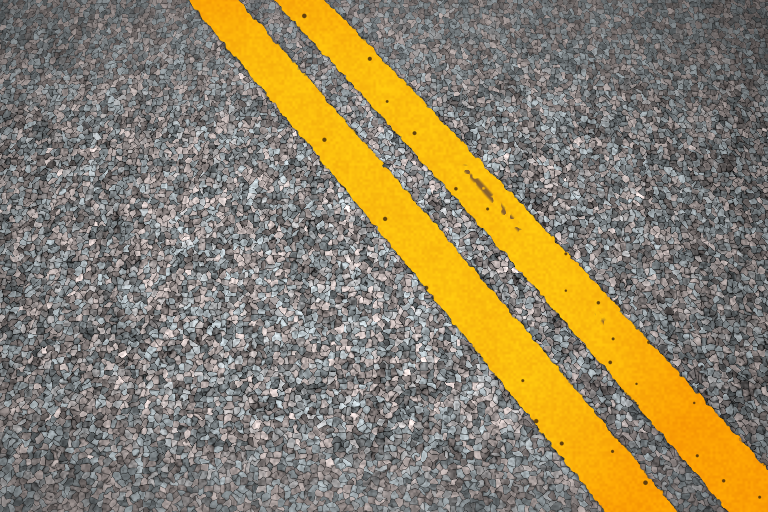
This texture is drawn by a Shadertoy shader. Its source:

```glsl
// Sunlit asphalt crossed by two diagonal yellow road stripes.
#define CHIP_DENSITY 88.0
#define GAP_WIDTH 0.24
#define ROAD_LEVEL 0.54
#define FALLOFF 0.27
#define EDGE_ROUGHNESS 0.006
#define PIT_DENSITY 13.0
#define PAINT_WARM vec3(0.985, 0.745, 0.055)
#define PAINT_DEEP vec3(0.98, 0.62, 0.015)
#define LIGHT_CENTER vec2(0.68, 0.46)

vec2 hash2(vec2 p) {
    vec3 q = fract(p.xyx * vec3(0.1031, 0.1030, 0.0973));
    q += dot(q, q.yzx + 33.33);
    return fract((q.xx + q.yz) * q.zy);
}

float valueNoise(vec2 p) {
    vec2 i = floor(p), f = fract(p);
    f = f * f * (3.0 - 2.0 * f);
    float low = mix(hash2(i).x, hash2(i + vec2(1, 0)).x, f.x);
    float high = mix(hash2(i + vec2(0, 1)).x, hash2(i + vec2(1, 1)).x, f.x);
    return mix(low, high, f.y);
}

// Nearest distance, border gap and cell id of the stone chips.
vec4 stoneCells(vec2 p) {
    vec2 base = floor(p), id = base;
    float first = 9.0, second = 9.0;
    for (int j = -1; j <= 1; j++)
    for (int i = -1; i <= 1; i++) {
        vec2 cell = base + vec2(i, j);
        float d = length(cell + 0.1 + 0.8 * hash2(cell) - p);
        if (d < first) { second = first; first = d; id = cell; }
        else second = min(second, d);
    }
    return vec4(first, second - first, id);
}

float segmentDistance(vec2 p, vec2 a, vec2 b) {
    vec2 ab = b - a;
    return length(p - a - ab * clamp(dot(p - a, ab) / dot(ab, ab), 0.0, 1.0));
}

// Horizontal place of a slightly bowed stripe edge at a given drop from the top.
float bowedEdge(float start, float slope, float bow, float drop) {
    return start + slope * drop + bow * drop * (1.0 - drop);
}

// Signed distance to a stripe, negative inside.
float stripeDistance(float x, float left, float right) {
    return 0.75 * max(left - x, x - right);
}

vec3 asphalt(vec2 p, float light) {
    // Chips shrink gently toward the far end of the road.
    float depth = 1.15 - 0.3 * p.y;
    vec2 road = vec2((p.x - 0.75) / depth, -log(depth) / 0.3) + 3.0;
    vec2 warp = vec2(valueNoise(road * 130.0), valueNoise(road * 130.0 + 41.0)) - 0.5;
    vec4 stone = stoneCells(road * CHIP_DENSITY + 0.7 * warp);
    vec2 rnd = hash2(stone.zw + 17.0);

    float chip = mix(0.7, 1.42, rnd.x);
    chip *= mix(0.48, 1.06, smoothstep(0.0, GAP_WIDTH, stone.y));
    chip += 0.55 * (valueNoise(road * 230.0) - 0.5);
    chip += 0.22 * (valueNoise(road * 28.0) - 0.5);
    chip += 0.4 * smoothstep(0.97, 0.99, rnd.y);

    // Focus is sharpest across the middle.
    float focus = 1.0 - 0.45 * smoothstep(0.2, 0.58, abs(p.y - 0.45));
    float tone = 1.0 + (chip - 0.97) * focus;
    vec3 tint = mix(vec3(0.95, 1.005, 1.03), vec3(1.05, 0.985, 0.97),
                    smoothstep(0.25, 0.75, rnd.y));
    return tint * light * tone;
}

vec3 paint(vec2 p, float offCenter) {
    vec3 color = mix(PAINT_WARM, PAINT_DEEP, smoothstep(0.12, 0.46, offCenter));
    float grain = valueNoise(p * 190.0) - 0.5;
    float blotch = valueNoise(p * 24.0) - 0.5;
    color *= 1.0 + vec3(0.04, 0.11, 0.1) * grain + vec3(0.01, 0.05, 0.05) * blotch;

    // Scattered small pits.
    vec2 cell = floor(p * PIT_DENSITY);
    vec2 rnd = hash2(cell + 5.0);
    vec2 center = (cell + 0.15 + 0.7 * rnd) / PIT_DENSITY;
    float radius = mix(0.002, 0.0045, hash2(cell + 71.0).x);
    float pit = 1.0 - smoothstep(radius - 0.0015, radius + 0.0015, length(p - center));
    pit *= step(0.4, hash2(cell + 29.0).y);
    color = mix(color, vec3(0.27, 0.17, 0.06), 0.85 * pit);

    // Worn scratch along the upper stripe and a faint scuff below it.
    float scratch = segmentDistance(p, vec2(0.908, 0.672), vec2(1.018, 0.55));
    float scuff = segmentDistance(p, vec2(1.167, 0.388), vec2(1.184, 0.367));
    float worn = 1.0 - smoothstep(0.002, 0.009, min(scratch, scuff + 0.002));
    worn *= smoothstep(0.42, 0.62, valueNoise(p * 125.0));
    return mix(color, vec3(0.48, 0.34, 0.2), 0.9 * worn);
}

void mainImage(out vec4 fragColor, in vec2 fragCoord) {
    vec2 p = fragCoord / iResolution.y;
    p.x *= 1.5 * iResolution.y / iResolution.x;
    float pixel = 1.0 / iResolution.y;
    float drop = 1.0 - p.y;
    vec2 away = (p - LIGHT_CENTER) * vec2(0.9, 1.0);
    float offCenter = dot(away, away);
    vec3 color = asphalt(p, ROAD_LEVEL - FALLOFF * offCenter);

    // Two painted bands with ragged borders.
    float lower = stripeDistance(p.x, bowedEdge(0.367, 0.8145, 0.024, drop),
                                 bowedEdge(0.465, 0.859, 0.035, drop));
    float upper = stripeDistance(p.x, bowedEdge(0.535, 0.887, 0.047, drop),
                                 bowedEdge(0.635, 0.94, 0.032, drop));
    float ragged = valueNoise(p * 95.0) + 0.5 * valueNoise(p * 210.0) - 0.75;
    float band = min(lower, upper) + EDGE_ROUGHNESS * ragged;
    color *= 1.0 - 0.35 * (1.0 - smoothstep(0.0, 0.006, band));
    float coverage = 1.0 - smoothstep(-0.7 * pixel, 0.7 * pixel, band);
    color = mix(color, paint(p, offCenter), coverage);
    fragColor = vec4(clamp(color, 0.0, 1.0), 1.0);
}
```
